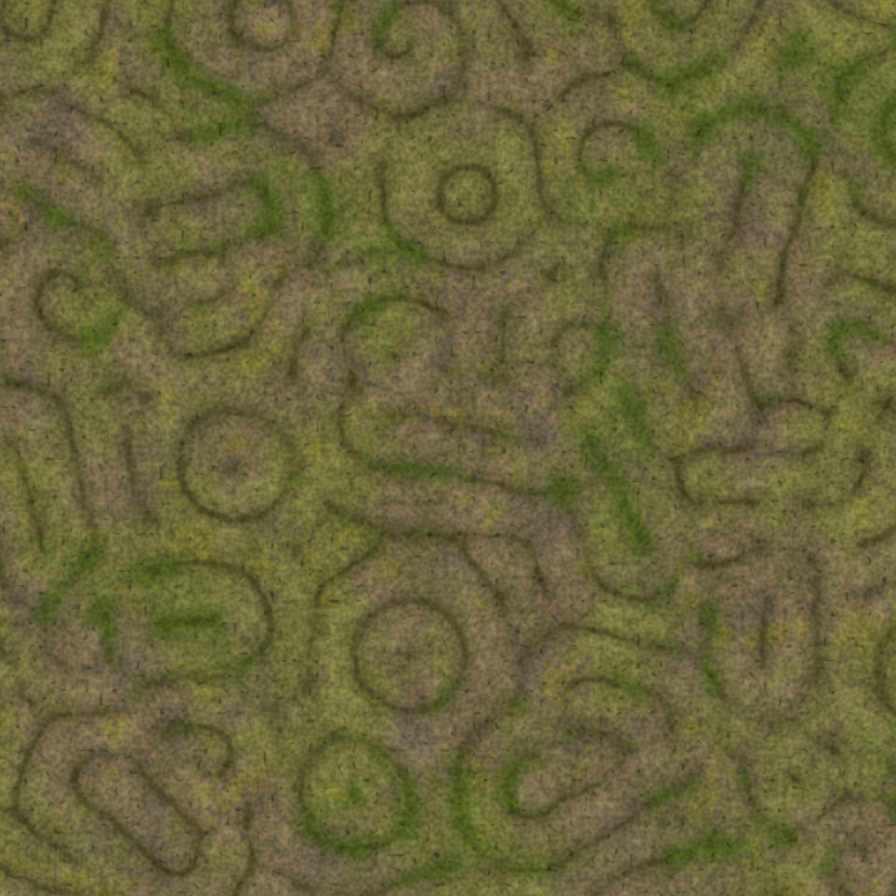
Give the GLSL for this texture, as a WebGL 2 fragment shader.

```glsl
#version 300 es
precision highp float;
// Weathered stone carved with winding bands, rings and spirals, overgrown by moss.
// Circular waves from scattered cores are blended; the phase of their sum gives
// bands of even width, and gradient noise supplies the moss, stains and grain.

uniform vec2 u_resolution;
out vec4 fragColor;

const float PI = 3.14159;
const float BAND_WIDTH = 0.061;
const float CORE_CELLS = 5.5;

vec2 hash2(vec2 cell) {
    vec3 q = fract(cell.xyx * vec3(0.1031, 0.1030, 0.0973));
    q += dot(q, q.yzx + 33.33);
    return fract((q.xx + q.yz) * q.zy);
}

float gradientAt(vec2 cell, vec2 offset) {
    float angle = 2.0 * PI * hash2(cell).x;
    return dot(vec2(cos(angle), sin(angle)), offset);
}

float gradientNoise(vec2 p) {
    vec2 i = floor(p), f = fract(p);
    vec2 u = f * f * f * (f * (f * 6.0 - 15.0) + 10.0);
    vec2 e = vec2(1.0, 0.0);
    return mix(mix(gradientAt(i, f), gradientAt(i + e, f - e), u.x),
               mix(gradientAt(i + e.yx, f - e.yx), gradientAt(i + 1.0, f - 1.0), u.x), u.y);
}

float fbm(vec2 p, float gain) {
    float sum = 0.0, amplitude = 1.0;
    for (int i = 0; i < 5; i++) {
        sum += amplitude * gradientNoise(p);
        p = mat2(1.6, 1.2, -1.2, 1.6) * p + 17.3;
        amplitude *= gain;
    }
    return sum;
}

// Distance from the nearest groove, from 0 up to half a band width.
float grooveDistance(vec2 p, float bandWidth, float cells) {
    vec2 home = floor(p * cells);
    float wave = 0.0;
    vec2 slope = vec2(0.0);
    for (int y = -2; y <= 2; y++) {
        for (int x = -2; x <= 2; x++) {
            vec2 cell = home + vec2(x, y);
            vec2 jitter = hash2(cell + 40.0);
            vec2 kind = hash2(cell + 91.0);

            // Low kinds are spirals, middle ones rings, high ones long loops.
            float turn = 2.0 * PI * kind.y;
            float halfLength = 0.16 * max(kind.x - 0.45, 0.0);
            vec2 axis = vec2(cos(turn), sin(turn));
            vec2 d = p - (cell + 0.12 + 0.76 * jitter) / cells;
            d -= axis * clamp(dot(d, axis), -halfLength, halfLength);
            float r = length(d) + 1e-5;

            float phase = 2.0 * PI * r / bandWidth + PI * step(0.5, kind.y);
            if (kind.x < 0.25) phase += atan(d.y, d.x + 1e-6) * sign(jitter.x - 0.5);
            float weight = exp(-r * r / 0.009);
            wave += weight * cos(phase);
            slope += weight * sin(phase) * d / r;
        }
    }
    return (PI - atan(length(slope), wave)) / (2.0 * PI) * bandWidth;
}

vec3 stoneColor(vec2 p) {
    vec3 brown = vec3(0.465, 0.410, 0.295);
    vec3 olive = vec3(0.455, 0.450, 0.235);
    vec3 violetGrey = vec3(0.405, 0.365, 0.300);
    vec3 ochre = vec3(0.500, 0.480, 0.170);
    float growth = smoothstep(-0.35, 0.35, fbm(p * 4.5 + 3.0, 0.65));
    float stain = smoothstep(0.10, 0.50, fbm(p * 9.0 + 31.0, 0.6));
    float lichen = smoothstep(0.22, 0.65, fbm(p * 12.0 + 57.0, 0.7));
    vec3 color = mix(brown, olive, growth);
    color = mix(color, violetGrey, 0.6 * stain * (1.0 - 0.6 * growth));
    return mix(color, ochre, 0.5 * lichen);
}

float grain(vec2 p) {
    float fine = 0.24 * gradientNoise(p * 190.0) + 0.20 * gradientNoise(p * 90.0 + 7.0);
    float coarse = 0.13 * fbm(p * 14.0 + 83.0, 0.75);
    float pits = smoothstep(0.30, 0.52, gradientNoise(p * 120.0 + 29.0));
    return 1.0 + fine + coarse - 0.22 * pits;
}

void main() {
    vec2 uv = gl_FragCoord.xy / min(u_resolution.x, u_resolution.y);
    vec2 bend = vec2(gradientNoise(uv * 5.0 + 11.0), gradientNoise(uv * 5.0 + 67.0));
    vec2 ragged = vec2(gradientNoise(uv * 45.0), gradientNoise(uv * 45.0 + 23.0));
    vec2 carved = uv + 0.025 * bend + 0.0025 * ragged;

    // Rounded bands with worn, narrow grooves between them.
    float depth = grooveDistance(carved, BAND_WIDTH, CORE_CELLS);
    float groove = 1.0 - smoothstep(0.0005, 0.0065, depth);
    float shoulder = 1.0 - smoothstep(0.0, 0.021, depth);
    float wear = smoothstep(-0.45, 0.25, fbm(uv * 7.0 + 45.0, 0.5));

    vec3 color = stoneColor(uv);
    color *= 1.0 - 0.16 * shoulder;
    color = mix(color, vec3(0.275, 0.265, 0.125), groove * mix(0.35, 0.80, wear));

    // Fresh moss gathers in the grooves and thins out over the bands.
    float moss = smoothstep(0.02, 0.50, fbm(uv * 5.0 + 71.0, 0.65));
    color = mix(color, vec3(0.270, 0.365, 0.090), moss * (0.20 + 0.50 * shoulder));

    fragColor = vec4(clamp(color * grain(uv), 0.0, 1.0), 1.0);
}
```
